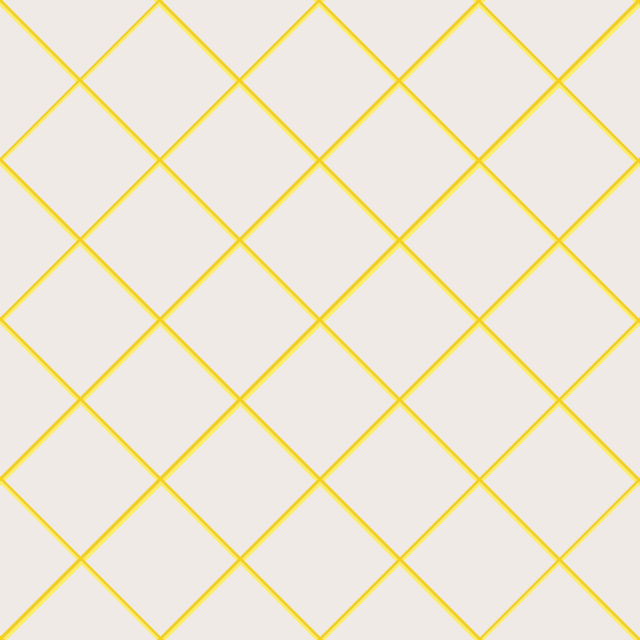
This pattern is drawn by a Shadertoy shader. Its source:

```glsl
const vec3 PAPER = vec3(0.937, 0.918, 0.898);
const vec3 GOLD = vec3(0.95, 0.81, 0.15);
const vec3 LEMON = vec3(0.99, 0.93, 0.40);
const vec3 CROSSING = vec3(0.98, 0.81, 0.08);
const float GOLD_WIDTH = 0.0043;
const float LEMON_WIDTH = 0.0042;

// Antialiased coverage of the interval from lo to hi
float band(float d, float lo, float hi, float pixel) {
    return clamp((d - lo) / pixel + 0.5, 0.0, 1.0)
         * clamp((hi - d) / pixel + 0.5, 0.0, 1.0);
}

// Width factor: falls off with line distance from the boldest index
float lineWeight(float index, float boldest, float peak, float falloff) {
    return peak - falloff * abs(abs(index) - boldest);
}

// Coverage of the gold stroke (x) and the lemon stroke beneath it (y)
vec2 stripe(float d, float weight, float pixel) {
    float halfGold = 0.5 * GOLD_WIDTH * weight;
    float lemonEdge = -halfGold - LEMON_WIDTH * weight;
    return vec2(band(d, -halfGold, halfGold, pixel),
                band(d, lemonEdge, -halfGold, pixel));
}

void mainImage(out vec4 fragColor, in vec2 fragCoord) {
    float pixel = 1.0 / iResolution.y;
    vec2 p = (fragCoord - 0.5 * iResolution.xy) * pixel;

    // Distances across the rising and falling diagonals
    vec2 across = vec2(p.y - p.x, p.y + p.x) * inversesqrt(2.0);
    across.x -= 0.0008;
    vec2 spacing = vec2(0.2498, 0.2488) * inversesqrt(2.0);
    vec2 index = floor(across / spacing + 0.5);
    vec2 d = across - index * spacing;

    vec2 rising = stripe(d.x, lineWeight(index.x, 0.0, 1.25, 0.14), pixel);
    vec2 falling = stripe(d.y, lineWeight(index.y, 1.0, 1.10, 0.08), pixel);

    // Lemon lies under gold; crossings are richer
    vec3 color = mix(PAPER, LEMON, max(rising.y, falling.y));
    color = mix(color, GOLD, max(rising.x, falling.x));
    color = mix(color, CROSSING, rising.x * falling.x);
    fragColor = vec4(color, 1.0);
}
```
